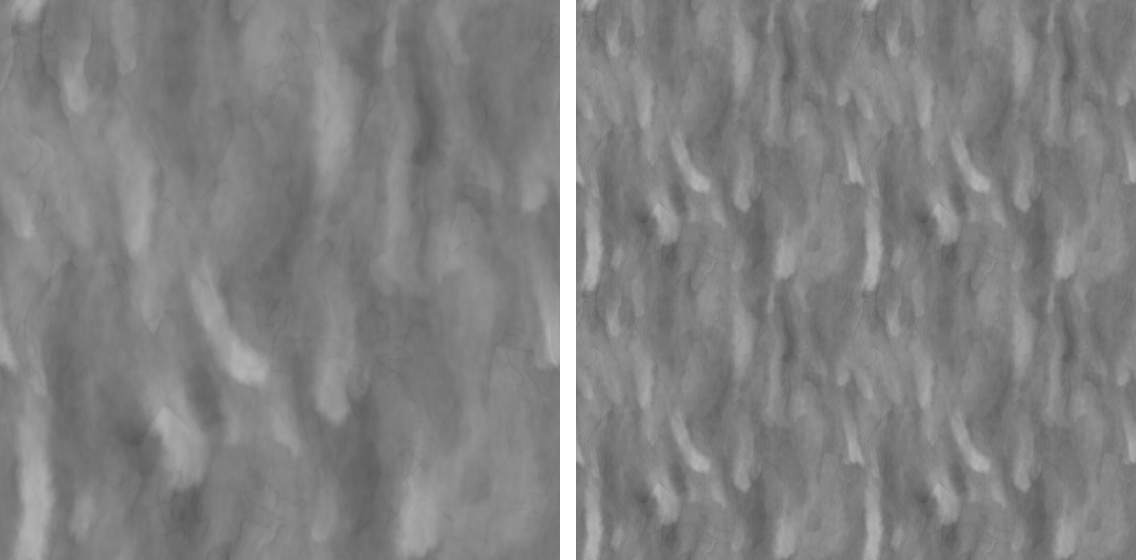
Left: one tile. Right: repeated 2 by 2.
Reproduce this texture procedurally as a Shadertoy shader.

```glsl
// Grey bark relief: soft vertical ridges, leaning plates and fine creases, tiling.

const float BASE_GREY = 0.49;
const float BROAD_AMOUNT = 0.12;
const float STRIP_AMOUNT = 0.14;
const float KNOT_AMOUNT = 0.055;
const float GRAIN_AMOUNT = 0.022;
const float CREASE_AMOUNT = 0.065;
const float CRACK_AMOUNT = 0.03;
const float PLATE_LOW = -0.07;
const float PLATE_HIGH = 0.18;
const float SMALL_PLATE_SHARE = 0.6;
const vec2 LARGE_GRID = vec2(6.0, 2.0);
const vec2 SMALL_GRID = vec2(11.0, 4.0);

vec2 hash2(vec2 cell, float seed) {
    vec3 q = fract(vec3(cell.xyx + seed * 17.3) * vec3(0.1031, 0.1030, 0.0973));
    q += dot(q, q.yzx + 33.33);
    return fract((q.xx + q.yz) * q.zy);
}

float cornerSlope(vec2 cell, vec2 offset, vec2 period, float seed) {
    float angle = 6.28319 * hash2(mod(cell, period), seed).x;
    return dot(vec2(cos(angle), sin(angle)), offset);
}

// Gradient noise that wraps after a whole number of cells
float noise(vec2 uv, vec2 period, float seed) {
    vec2 p = uv * period;
    vec2 i = floor(p);
    vec2 f = p - i;
    vec2 w = f * f * f * (f * (f * 6.0 - 15.0) + 10.0);
    vec2 e = vec2(1.0, 0.0);
    float low = mix(cornerSlope(i, f, period, seed),
                    cornerSlope(i + e.xy, f - e.xy, period, seed), w.x);
    float high = mix(cornerSlope(i + e.yx, f - e.yx, period, seed),
                     cornerSlope(i + e.xx, f - e.xx, period, seed), w.x);
    return mix(low, high, w.y);
}

float fbm(vec2 uv, vec2 period, float seed) {
    float sum = 0.0;
    float gain = 1.0;
    for (int k = 0; k < 4; k++) {
        sum += gain * noise(uv, period, seed + float(k));
        period *= 2.0;
        gain *= 0.55;
    }
    return sum;
}

// Leaning slabs, crisp at the lower end and fading upwards
float plates(vec2 uv, vec2 grid, float seed) {
    vec2 p = uv * grid;
    vec2 home = floor(p);
    float sum = 0.0;
    for (int y = -1; y <= 1; y++) {
        for (int x = -1; x <= 1; x++) {
            vec2 cell = home + vec2(x, y);
            vec2 id = mod(cell, grid);
            vec2 place = hash2(id, seed);
            vec2 size = mix(vec2(0.2, 0.28), vec2(0.38, 0.45), hash2(id, seed + 1.0));
            vec2 trait = hash2(id, seed + 2.0);
            vec2 d = p - cell - place;
            float lean = 2.0 * trait.x - 1.0;
            d.x += 1.1 * lean * abs(lean) * d.y;
            float side = 1.0 - smoothstep(size.x * 0.3, size.x, abs(d.x));
            float lower = d.y + size.y - 0.9 * d.x * d.x;
            float foot = smoothstep(-0.01, 0.07, lower);
            float fade = 1.0 - smoothstep(-0.5 * size.y, size.y, d.y);
            sum += mix(PLATE_LOW, PLATE_HIGH, trait.y) * side * foot * fade;
        }
    }
    return sum;
}

// Dark fold with one crisp edge and one soft edge
float crease(vec2 uv, vec2 period, float seed) {
    float n = noise(uv, period, seed);
    float patchMask = smoothstep(-0.05, 0.35, noise(uv, vec2(6.0, 4.0), seed + 1.0));
    return smoothstep(-0.03, 0.03, n) * exp(-7.0 * max(n, 0.0)) * patchMask;
}

// Hairline along the zero contour of a noise
float crack(vec2 uv, vec2 period, float seed) {
    float n = noise(uv, period, seed);
    float patchMask = smoothstep(0.02, 0.35, noise(uv, vec2(9.0, 7.0), seed + 1.0));
    return exp(-abs(n) * 28.0) * patchMask;
}

void mainImage(out vec4 fragColor, in vec2 fragCoord) {
    vec2 uv = fragCoord / iResolution.xy;

    // Bend the fibres, then fray their edges
    vec2 bent = uv;
    bent.x += 0.05 * noise(uv, vec2(3.0, 3.0), 1.0) + 0.02 * noise(uv, vec2(8.0, 7.0), 2.0);
    bent.y += 0.08 * noise(uv, vec2(7.0, 3.0), 3.0);
    vec2 frayed = bent;
    frayed.x += 0.010 * fbm(uv, vec2(22.0, 16.0), 4.0);
    frayed.y += 0.018 * fbm(uv, vec2(26.0, 14.0), 9.0);

    // Soft ridges
    float grey = BASE_GREY;
    grey += BROAD_AMOUNT * noise(bent, vec2(5.0, 2.0), 14.0);
    grey += STRIP_AMOUNT * noise(frayed, vec2(10.0, 2.0), 15.0);
    grey += KNOT_AMOUNT * fbm(frayed, vec2(18.0, 7.0), 16.0);

    // Plates and folds
    grey += plates(frayed, LARGE_GRID, 21.0);
    grey += SMALL_PLATE_SHARE * plates(frayed, SMALL_GRID, 25.0);
    grey -= CREASE_AMOUNT * crease(frayed, vec2(11.0, 4.0), 31.0);

    // Hairline cracks and grain
    grey -= CRACK_AMOUNT * crack(frayed, vec2(17.0, 9.0), 35.0);
    grey -= CRACK_AMOUNT * crack(frayed, vec2(14.0, 22.0), 39.0);
    grey += GRAIN_AMOUNT * fbm(uv, vec2(48.0, 36.0), 43.0);

    fragColor = vec4(vec3(clamp(grey, 0.3, 0.74)), 1.0);
}
```
